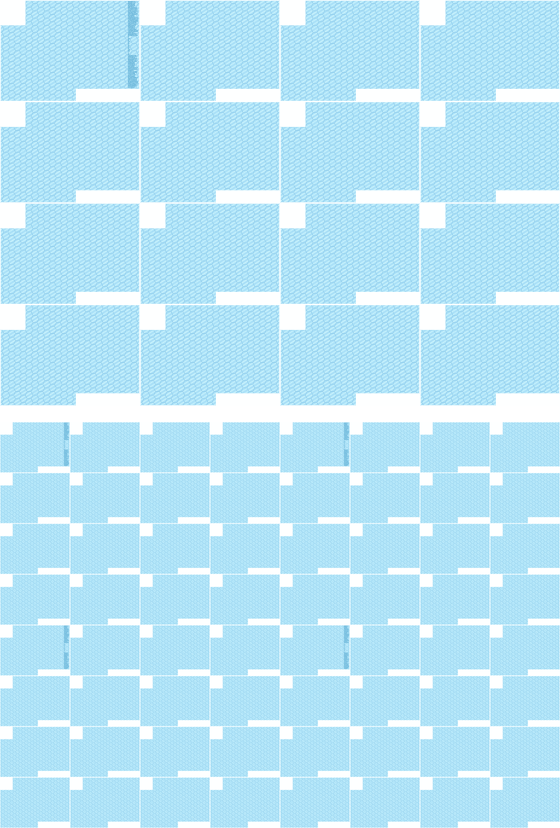
Top, the tile; bottom, the same tile 2 across and 2 down.
A Shadertoy shader for this pattern:

```glsl
// Pale blue panels of hexagonal scales with diagonal glints, white gutters and cut-out blocks.
#define TILES 4.0
#define COLS 12.0
#define ROWS 14.0
#define LINE_HALF 0.055
#define GUTTER_HALF 0.007
#define SKY vec3(0.69, 0.90, 0.98)
#define SHADE vec3(0.65, 0.86, 0.96)
#define GLINT vec3(0.79, 0.95, 0.985)
#define OUTLINE vec3(0.56, 0.80, 0.92)
#define WEAR vec3(0.46, 0.74, 0.87)
#define PAPER vec3(0.995, 1.0, 1.0)

// Sine-free hash
float hash(vec2 p) {
    vec3 a = fract(vec3(p.xyx) * 0.1031);
    a += dot(a, a.yzx + 33.33);
    return fract((a.x + a.y) * a.z);
}

// Coverage of a shape from its signed distance
float fill(float d, float px) {
    return clamp(0.5 - d / px, 0.0, 1.0);
}

// Signed distance to a box given by its corners
float box(vec2 p, vec2 lo, vec2 hi) {
    vec2 d = abs(p - 0.5 * (lo + hi)) - 0.5 * (hi - lo);
    return length(max(d, 0.0)) + min(max(d.x, d.y), 0.0);
}

// Scale grid: x = distance to the cell border, yz = cell id wrapped per panel
vec3 scales(vec2 c) {
    vec2 stretch = vec2(sqrt(3.0), 1.0);
    vec2 idA = floor(c + 0.5), idB = floor(c) + 0.5;
    vec2 a = (c - idA) * stretch, b = (c - idB) * stretch;
    bool nearA = dot(a, a) < dot(b, b);
    vec2 v = abs(nearA ? a : b);
    float border = 0.5 - max(v.y, dot(v, vec2(0.866, 0.5)));
    return vec3(border, mod(nearA ? idA : idB, vec2(COLS, ROWS)));
}

// Scale texture inside one panel
vec3 scaleColor(vec2 q) {
    vec2 c = q * vec2(COLS, ROWS);
    float px = ROWS * TILES / iResolution.y;
    vec3 cell = scales(c);
    float tone = hash(cell.yz * 2.0 + 7.0);

    // Diagonal bands, slightly uneven from scale to scale
    vec2 slope = TILES * vec2(COLS, ROWS) / iResolution.xy;
    float phase = 2.0 * (c.x - c.y);
    float bandPx = 2.0 * length(slope);
    float band = abs(fract(phase) - 0.5);
    float glint = fill(band - mix(0.08, 0.17, tone), bandPx);
    float shade = fill(mix(0.40, 0.33, tone) - band, bandPx);

    vec3 col = mix(SKY, SHADE, shade);
    col = mix(col, GLINT, glint);
    return mix(col, OUTLINE, 0.75 * fill(cell.x - LINE_HALF, px));
}

// Ragged dark strip, narrower around its middle
float wearMask(vec2 q, float px) {
    float row = floor(q.y * 70.0);
    float thin = step(0.46, q.y) * step(q.y, 0.65);
    float reach = mix(0.045 + 0.03 * hash(vec2(row, 3.0)),
                      0.006 + 0.012 * hash(vec2(row, 9.0)), thin);
    return fill(box(q, vec2(0.913, 0.13), vec2(0.913 + reach, 0.992)), px);
}

void mainImage(out vec4 fragColor, in vec2 fragCoord) {
    vec2 p = fragCoord / iResolution.xy * TILES;
    vec2 q = fract(p), panel = floor(p);
    vec2 aspect = vec2(iResolution.x / iResolution.y, 1.0);
    vec2 m = q * aspect;
    float px = TILES / iResolution.y;

    vec3 col = scaleColor(q);

    // Worn strip on the upper left panel only
    if (panel.x < 0.5 && panel.y > TILES - 1.5) {
        float fleck = 0.65 + 0.35 * hash(floor(q * vec2(160.0, 110.0)));
        col = mix(col, WEAR, fleck * wearMask(q, TILES / iResolution.x));
    }

    // White blocks: upper left corner and lower right bar
    float block = box(m, vec2(0.0, 0.75), vec2(0.182, 1.0) * aspect);
    block = min(block, box(m, vec2(0.542, 0.0) * aspect, vec2(1.0, 0.125) * aspect));

    // Gutters centred on the panel edges
    vec2 edge = min(m, aspect - m);
    float gutter = min(edge.x, edge.y) - GUTTER_HALF;

    col = mix(col, PAPER, fill(min(block, gutter), px));
    fragColor = vec4(col, 1.0);
}
```
